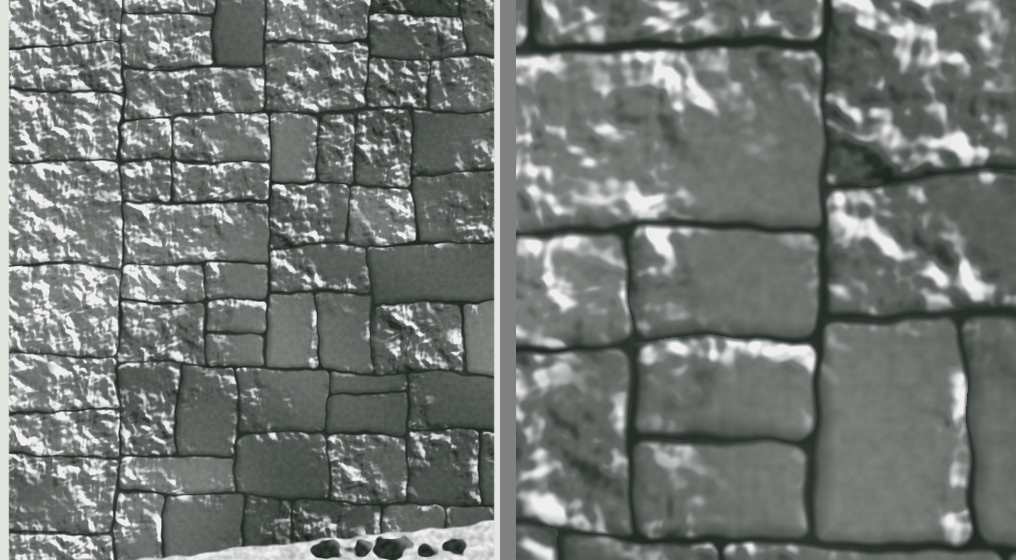
Left: the whole. Right: its middle third, enlarged.
A Shadertoy shader for this texture:

```glsl
// Sunlit wall of irregular rough-hewn stone blocks above a strip of pale ground.
#define SEED 3.0
#define STONE_AREA vec2(0.013, 0.036)
#define CORNER_X 0.215
#define JOINT_WIDTH 0.0013
#define GRAIN_FREQ 50.0
#define RELIEF_STEP 0.0065
#define SUN_DIR vec2(0.6, 0.8)
#define STONE_TONE 0.395
#define FLECK_GAIN 0.62
#define SHADE_GAIN 0.17
#define MARGINS vec2(0.016, 0.0105)
#define PAPER vec3(0.875, 0.905, 0.875)

float hash1(float n) { return fract(sin(n * 12.9898 + SEED * 4.137) * 43758.5); }

vec2 gradientAt(vec2 cell) {
    float a = 6.28318 * fract(sin(dot(cell, vec2(127.1, 311.7))) * 43758.5);
    return vec2(cos(a), sin(a));
}

// Gradient noise, roughly -0.7 to 0.7
float noise(vec2 p) {
    vec2 i = floor(p), f = p - i;
    vec2 u = f * f * f * (f * (f * 6.0 - 15.0) + 10.0);
    vec2 e = vec2(1.0, 0.0);
    float a = dot(gradientAt(i), f);
    float b = dot(gradientAt(i + e.xy), f - e.xy);
    float c = dot(gradientAt(i + e.yx), f - e.yx);
    float d = dot(gradientAt(i + e.xx), f - e.xx);
    return mix(mix(a, b, u.x), mix(c, d, u.x), u.y);
}

// Height of the chiselled stone face, from broad dents to fine chips
float relief(vec2 p) {
    p += 0.008 * vec2(noise(p * 26.0), noise(p * 26.0 + 7.3));
    mat2 turn = mat2(0.8, 0.6, -0.6, 0.8);
    float height = 0.0, amp = 1.1, freq = GRAIN_FREQ * 0.42;
    for (int i = 0; i < 4; i++) {
        height += amp * noise(p * freq + 3.7);
        p = turn * p;
        amp *= 0.56;
        freq *= 1.9;
    }
    return height;
}

// Splits the wall again and again by slightly tilted joints.
// Returns the stone id; toLow and toHigh are distances to its four sides.
float findStone(vec2 p, float width, out vec2 toLow, out vec2 toHigh) {
    vec2 low = vec2(-0.03), high = vec2(width + 0.03, 1.03);
    toLow = p - low;
    toHigh = high - p;
    float id = 1.0;
    for (int i = 0; i < 9; i++) {
        vec2 size = high - low;
        bool corner = high.x < CORNER_X + 0.01;
        float limit = mix(STONE_AREA.x, STONE_AREA.y, hash1(id + 0.3)) + (corner ? 0.012 : 0.0);
        if (size.x * size.y < limit) break;
        bool upright = size.x > size.y * mix(1.1, 1.6, hash1(id + 0.7));
        // Corner stones and the first courses are cut level
        if (corner || i == 1 || i == 2) upright = false;
        int axis = i == 0 || upright ? 0 : 1;
        int other = 1 - axis;
        float cut = low[axis] + size[axis] * mix(0.33, 0.67, hash1(id));
        if (i == 0) cut = CORNER_X;
        float tilt = (hash1(id + 0.5) - 0.5) * 0.1;
        float side = p[axis] - cut - tilt * (p[other] - 0.5 * (low[other] + high[other]));
        if (side > 0.0) {
            low[axis] = cut;
            toLow[axis] = side;
            id = id * 2.0 + 1.0;
        } else {
            high[axis] = cut;
            toHigh[axis] = -side;
            id *= 2.0;
        }
    }
    return id;
}

float wallTone(vec2 p, float width) {
    // Blocks with wavering, rounded outlines
    vec2 wobble = 0.014 * vec2(noise(p * 8.0), noise(p * 8.0 + 5.2))
                + 0.004 * vec2(noise(p * 42.0), noise(p * 42.0 + 2.8));
    vec2 toLow, toHigh;
    float id = findStone(p + wobble, width, toLow, toHigh);
    vec2 inset = min(toLow, toHigh);
    float radius = 0.01;
    float edge = radius - length(max(radius - inset, 0.0));
    float leftPart = 1.0 - smoothstep(0.12, 0.4, p.x);

    // Rough patches catch raking light, dressed areas stay flat
    float rim = 1.0 - smoothstep(0.003, 0.02, min(toHigh.x, toHigh.y));
    float patchy = noise(p * 8.0 + id * 1.7) + 0.55 * noise(p * 22.0 + id);
    float rough = 0.17 + 1.0 * patchy + 0.5 * (hash1(id + 0.9) - 0.45)
                + 0.6 * leftPart + 0.25 * rim + 0.35 * (p.y - 0.5);
    rough = smoothstep(-0.05, 0.55, rough);
    float slope = relief(p) - relief(p + SUN_DIR * RELIEF_STEP)
                + 0.1 * rim + 0.07 * leftPart + 0.12 * (rough - 0.5);
    float lit = smoothstep(0.02, 0.47, slope);
    float shade = smoothstep(0.0, 0.45, -slope);

    float tone = STONE_TONE + 0.12 * (hash1(id + 0.2) - 0.5) + 0.12 * noise(p * 5.0);
    tone -= 0.1 * smoothstep(0.4, 0.0, p.y) * smoothstep(0.3, 0.6, p.x);
    tone -= 0.11 * smoothstep(0.7, 1.0, p.y) * smoothstep(0.35, 0.8, p.x);
    tone += 0.04 * noise(p * 95.0) + 0.03 * noise(p * 210.0);
    tone += rough * (FLECK_GAIN * lit - SHADE_GAIN * shade);

    // Sides away from the sun, then joints that open and close
    float lee = 1.0 - smoothstep(0.0, 0.014, min(toLow.x, toLow.y));
    tone *= 1.0 - 0.3 * lee;
    float gap = JOINT_WIDTH * (1.0 + 2.2 * noise(p * 13.0 + 4.0));
    float soft = max(0.0032, 1.5 / iResolution.y);
    float depth = 0.88 + 0.3 * noise(p * 10.0 + 8.0);
    float joint = depth * (1.0 - smoothstep(gap - soft * 0.4, gap + soft, edge));
    return mix(tone, 0.14, clamp(joint, 0.0, 1.0));
}

// Pale ground with a few dark rocks
float addGround(float tone, vec2 p) {
    float soft = max(0.003, 1.5 / iResolution.y);
    float top = 0.11 * (p.x - 0.25) + 0.008 * noise(p * 25.0);
    float ground = 0.84 + 0.22 * noise(p * vec2(30.0, 65.0)) + 0.15 * noise(p * 110.0);
    tone = mix(tone, ground, smoothstep(soft, -soft, p.y - top));
    for (float k = 0.0; k < 5.0; k++) {
        float r = mix(0.012, 0.026, hash1(k + 61.0));
        vec2 q = p - vec2(0.585 + 0.058 * k, 0.009 + 0.016 * hash1(k + 71.0));
        float d = length(q * vec2(0.75, 1.25)) - r + 0.018 * noise(p * 45.0 + k);
        float rock = 0.17 + 0.3 * smoothstep(0.2, 1.0, dot(q, SUN_DIR) / r) + 0.12 * noise(p * 90.0);
        tone = mix(tone, rock, smoothstep(soft, -soft, d));
    }
    return tone;
}

void mainImage(out vec4 fragColor, in vec2 fragCoord) {
    vec2 p = fragCoord / iResolution.y;
    float width = iResolution.x / iResolution.y;
    float tone = clamp(addGround(wallTone(p, width), p), 0.08, 0.93);
    vec3 color = tone + vec3(0.0, 0.035, 0.01) * (1.0 - tone);

    // Plain margins at both sides
    float px = 1.0 / iResolution.y;
    float inside = smoothstep(-px, px, min(p.x - MARGINS.x, width - MARGINS.y - p.x));
    fragColor = vec4(mix(PAPER, color, inside), 1.0);
}
```
